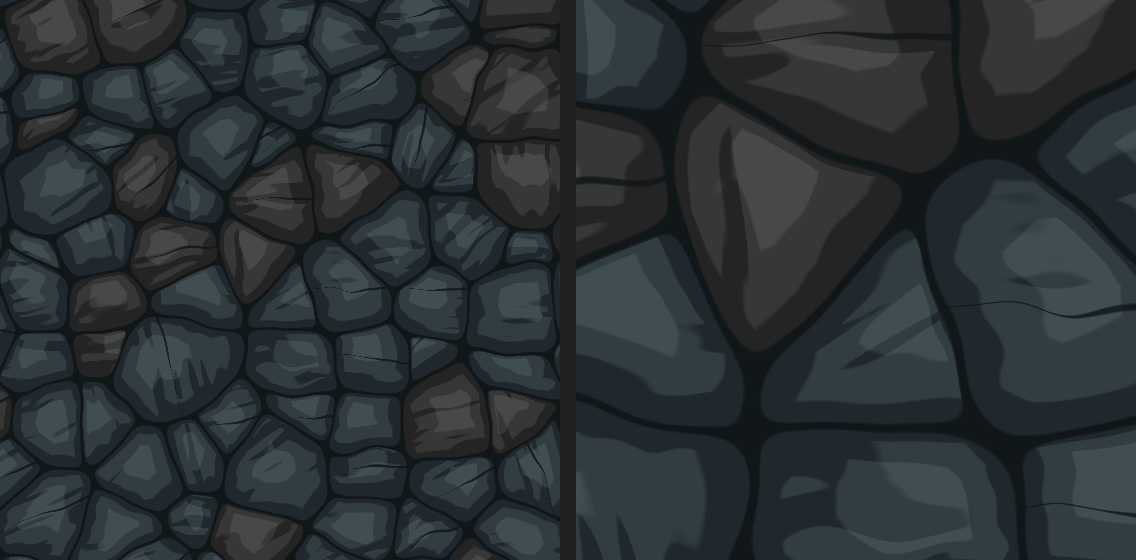
Left, the full canvas; right, a detail of the centre.
Give the GLSL for this texture, as a Shadertoy shader.

```glsl
// Dry stone wall in flat cartoon tones. A weighted Voronoi diagram lays out the
// stones; each is shaded by scaled copies of its own outline (shadow, body, light)
// and then cut by slanting tapered strokes and a few thin cracks.

const vec2 GRID = vec2(7.0, 10.0);      // stones across and up the canvas
const float SIZE_SPREAD = 0.0085;       // weight range, varies the stone size
const float GAP = 0.0024;               // half width of the dark joints
const float ROUNDING = 0.0064;          // softness of the stone corners

const vec3 JOINT = vec3(0.065, 0.085, 0.097);
const vec3 SLATE_SHADOW = vec3(0.125, 0.157, 0.180);
const vec3 SLATE_BODY = vec3(0.195, 0.240, 0.256);
const vec3 SLATE_LIGHT = vec3(0.252, 0.305, 0.322);
const vec3 BROWN_SHADOW = vec3(0.142, 0.141, 0.144);
const vec3 BROWN_BODY = vec3(0.214, 0.214, 0.214);
const vec3 BROWN_LIGHT = vec3(0.278, 0.282, 0.284);

vec3 hash3(vec2 p) {
    vec3 q = fract(vec3(p.xyx) * vec3(0.1031, 0.1030, 0.0973));
    q += dot(q, q.yxz + 33.33);
    return fract((q.xxy + q.yzz) * q.zyx);
}

float noise(vec2 p) {
    vec2 i = floor(p), f = fract(p);
    f = f * f * (3.0 - 2.0 * f);
    float low = mix(hash3(i).x, hash3(i + vec2(1, 0)).x, f.x);
    float high = mix(hash3(i + vec2(0, 1)).x, hash3(i + vec2(1, 1)).x, f.x);
    return mix(low, high, f.y);
}

vec2 rotate(vec2 p, float angle) {
    float c = cos(angle), s = sin(angle);
    return vec2(c * p.x + s * p.y, c * p.y - s * p.x);
}

// Position (xy) and weight (z) of the stone seeded in a grid cell
vec3 stoneSeed(vec2 cell) {
    vec3 h = hash3(cell + 17.0);
    return vec3((cell + 0.5 + 0.82 * (h.xy - 0.5)) / GRID, SIZE_SPREAD * h.z * h.z);
}

float power(vec2 p, vec3 seed) {
    vec2 d = p - seed.xy;
    return dot(d, d) - seed.z;
}

// Distance from p to the border between two stones, positive inside the first
float borderDistance(vec2 p, vec3 own, vec3 other) {
    return (power(p, other) - power(p, own)) / (2.0 * distance(own.xy, other.xy));
}

vec2 findStone(vec2 p) {
    vec2 base = floor(p * GRID), best = base;
    float nearest = 1e3;
    for (int y = -2; y <= 2; y++)
    for (int x = -2; x <= 2; x++) {
        vec2 cell = base + vec2(x, y);
        float d = power(p, stoneSeed(cell));
        if (d < nearest) { nearest = d; best = cell; }
    }
    return best;
}

// x: rounded distance to the joint, y: facet height, 0 at the rim and 1 at the peak
vec2 stoneShape(vec2 p, vec2 cell, vec3 seed, vec2 peak) {
    float sum = 0.0, height = 1.0;
    for (int y = -3; y <= 3; y++)
    for (int x = -2; x <= 2; x++) {
        if (x == 0 && y == 0) continue;
        vec3 other = stoneSeed(cell + vec2(x, y));
        float d = borderDistance(p, seed, other);
        sum += exp(-d / ROUNDING);
        height = min(height, d / max(borderDistance(peak, seed, other), 0.012));
    }
    return vec2(-ROUNDING * log(sum), height);
}

float softStep(float edge, float width, float v) {
    return smoothstep(edge - width, edge + width, v);
}

// Slanting strokes that taper off where the patch noise is low
float strokes(vec2 q, vec2 offset) {
    float lines = noise(q * vec2(10.0, 95.0) + offset);
    float patches = noise(q * 18.0 + offset.yx);
    return softStep(0.72, 0.035, lines + 0.5 * (patches - 0.5));
}

// One thin, nearly straight crack that tapers out inside the stone
float crack(vec2 q, float shift, float seed) {
    float wave = 0.008 * (noise(vec2(q.x * 30.0, seed)) - 0.5);
    float width = 0.0022 * smoothstep(-0.02, 0.03, q.x);
    return 1.0 - smoothstep(width * 0.5, width + 0.0008, abs(q.y - shift - wave));
}

vec3 toneColor(float tone, vec3 shadow, vec3 body, vec3 light) {
    return mix(mix(shadow, body, clamp(tone, 0.0, 1.0)), light, clamp(tone - 1.0, 0.0, 1.0));
}

void mainImage(out vec4 fragColor, in vec2 fragCoord) {
    vec2 p = fragCoord / iResolution.y;
    p += 0.013 * (vec2(noise(p * 21.0), noise(p * 21.0 + 50.0)) - 0.5);

    // Stone under this point and its own random traits
    vec2 cell = findStone(p);
    vec3 seed = stoneSeed(cell);
    vec3 trait = hash3(cell + 71.0), extra = hash3(cell + 133.0);
    vec2 peak = seed.xy + vec2(0.03 * (extra.x - 0.5), 0.022);
    vec2 shape = stoneShape(p, cell, seed, peak);

    // Stroke direction: mostly rising to the right, some nearly upright
    float angle = trait.y < 0.8 ? mix(-0.1, 0.8, trait.z) : mix(1.2, 2.0, trait.z);
    vec2 q = rotate(p - seed.xy, angle);
    vec2 offset = 40.0 * extra.xy;

    // Three flat tones with ragged facet edges
    float height = shape.y + 0.24 * (noise(q * vec2(13.0, 55.0) + offset) - 0.5);
    float tone = softStep(0.24, 0.018, height) + softStep(0.58, 0.018, height);
    tone -= strokes(q, offset);

    vec3 slate = toneColor(tone, SLATE_SHADOW, SLATE_BODY, SLATE_LIGHT);
    vec3 brown = toneColor(tone, BROWN_SHADOW, BROWN_BODY, BROWN_LIGHT);
    vec3 color = trait.x < 0.27 ? brown : slate;

    // Cracks and joints
    float cracked = step(0.68, extra.z) * crack(q, 0.03 * (extra.y - 0.5), offset.x);
    color = mix(color, JOINT, 0.85 * cracked);
    color = mix(JOINT, color, softStep(GAP, 0.0011, shape.x));
    fragColor = vec4(color, 1.0);
}
```
